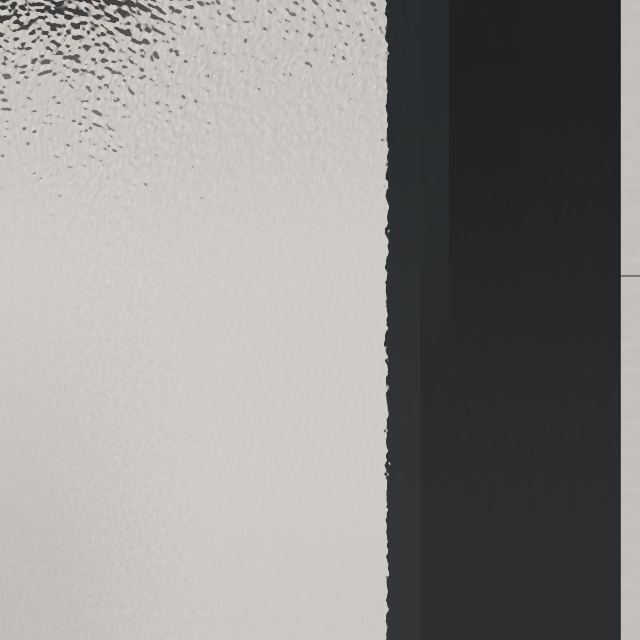
Give the GLSL for this background, as a three.js fragment shader.

```glsl
// Pebbled glass pane with dark refracted specks, beside a charcoal frame and a pale wall.
varying vec2 vUv;

// Layout, in canvas units
const float GLASS_EDGE = 0.6045;
const float BEVEL_LOW = 0.657;
const float BEVEL_HIGH = 0.701;
const float FRAME_EDGE = 0.970;
const float SEAM_Y = 0.569;
const float SOFT = 0.0012;

// Pebble texture
const vec2 PEBBLE_SCALE = vec2(88.0, 104.0);
const vec2 GRAIN_SCALE = vec2(165.0, 120.0);
const float SPECK_FALLOFF = 3.3;
const float SPECK_SOFT = 0.34;
const float EDGE_WOBBLE = 0.0038;

// Colours
const vec3 GLASS_LIGHT = vec3(0.812, 0.797, 0.775);
const vec3 GLASS_SHADE = vec3(0.755, 0.742, 0.730);
const vec3 SPECK_GREY = vec3(0.44, 0.43, 0.42);
const vec3 SPECK_DARK = vec3(0.17, 0.17, 0.17);
const vec3 BEVEL_TOP = vec3(0.163, 0.175, 0.182);
const vec3 BEVEL_BOTTOM = vec3(0.202, 0.207, 0.212);
const vec3 PANEL_TOP = vec3(0.125, 0.130, 0.137);
const vec3 PANEL_BOTTOM = vec3(0.174, 0.180, 0.187);
const vec3 WALL = vec3(0.775, 0.752, 0.733);
const vec3 SEAM = vec3(0.42, 0.41, 0.40);

vec3 hash3(vec2 p) {
  vec3 q = vec3(dot(p, vec2(127.1, 311.7)), dot(p, vec2(269.5, 183.3)), dot(p, vec2(419.2, 371.9)));
  return fract(sin(q) * 43758.55);
}

// Slope of a surface of round bumps and dents, one per cell
vec2 pebbleSlope(vec2 p) {
  vec2 cell = floor(p);
  vec2 slope = vec2(0.0);
  for (int j = -1; j <= 1; j++) {
    for (int i = -1; i <= 1; i++) {
      vec2 id = cell + vec2(float(i), float(j));
      vec3 h = hash3(id);
      vec2 d = p - id - h.xy;
      slope -= d * (h.z * 2.0 - 1.0) * exp(-5.0 * dot(d, d));
    }
  }
  return slope * 5.0;
}

// Layered sines bend the pebble rows
vec2 warp(vec2 p) {
  return p + 0.006 * sin(p.yx * vec2(31.0, 23.0) + vec2(0.4, 1.9))
           + 0.002 * sin(p.yx * vec2(87.0, 71.0) + p * 40.0);
}

float band(float x, float edge) {
  return smoothstep(edge - SOFT, edge + SOFT, x);
}

vec3 glassColor(vec2 uv) {
  // Broad light and shade
  float leftShade = (1.0 - smoothstep(0.0, 0.34, uv.x)) * (1.0 - smoothstep(0.1, 0.62, uv.y));
  float topShade = smoothstep(0.55, 1.0, uv.y) * 0.65;
  float bottomShade = (1.0 - smoothstep(0.0, 0.3, uv.y)) * 0.2;
  vec3 col = mix(GLASS_LIGHT, GLASS_SHADE, clamp(leftShade * 0.8 + topShade + bottomShade, 0.0, 1.0));

  // Relief, strongest near the top and along a vertical streak
  vec2 p = warp(uv);
  vec2 coarse = pebbleSlope(p * PEBBLE_SCALE);
  vec2 fine = pebbleSlope(p * GRAIN_SCALE + 17.0);
  vec2 tilt = normalize(mix(vec2(0.25, 1.0), vec2(0.75, 0.65), smoothstep(0.08, 0.4, uv.x)));
  float relief = dot(coarse, tilt) * 0.85 + dot(fine, tilt) * 0.4;
  float streak = exp(-pow((uv.x - 0.2) / 0.13, 2.0));
  float strength = 0.008 + 0.014 * streak + 0.055 * smoothstep(0.55, 1.0, uv.y);
  col += strength * (fine.x * 0.8 - relief * 0.6);

  // Steep slopes refract the dark area above the pane
  float depth = 1.0 - uv.y;
  float drift = 0.07 * sin(uv.x * 19.0 + 0.8) + 0.05 * sin(uv.x * 43.0 + uv.y * 21.0);
  float threshold = -0.22 + SPECK_FALLOFF * depth + 0.50 * smoothstep(0.1, 0.4, uv.x) + drift;
  float speck = smoothstep(threshold, threshold + SPECK_SOFT, relief);
  float darkness = (1.0 - smoothstep(0.0, 0.16, depth)) * (1.0 - smoothstep(0.12, 0.38, uv.x));
  float opacity = 0.9 * (1.0 - smoothstep(0.24, 0.36, depth));
  return mix(col, mix(SPECK_GREY, SPECK_DARK, darkness), speck * opacity);
}

vec3 frameColor(vec2 uv) {
  vec3 bevel = mix(BEVEL_BOTTOM, BEVEL_TOP, smoothstep(0.0, 1.0, uv.y));
  vec3 panel = mix(PANEL_BOTTOM, PANEL_TOP, smoothstep(0.15, 0.95, uv.y));
  panel += 0.004 * band(uv.x, 0.814) * smoothstep(0.4, 0.8, uv.y);

  // The bevel narrows towards the bottom
  float upper = smoothstep(0.36, 0.68, uv.y);
  vec3 inner = mix(panel, bevel - 0.004, upper);
  vec3 col = mix(bevel, inner, band(uv.x, BEVEL_LOW));
  col = mix(col, panel, band(uv.x, BEVEL_HIGH));
  col -= 0.02 * smoothstep(0.963, FRAME_EDGE, uv.x);
  return col + 0.002 * pebbleSlope(uv * vec2(60.0, 35.0)).x;
}

vec3 wallColor(vec2 uv) {
  vec3 col = WALL + 0.012 * pebbleSlope(vec2(uv.x * 30.0 + uv.y * 12.0, uv.y * 55.0)).y;
  float seam = 1.0 - smoothstep(0.0007, 0.0024, abs(uv.y - SEAM_Y));
  return mix(col, SEAM, seam * 0.9);
}

void main() {
  // Ragged joint between glass and frame
  float ragged = pebbleSlope(vec2(vUv.x * 90.0, vUv.y * 75.0)).x
               + 0.5 * pebbleSlope(vec2(vUv.x * 120.0, vUv.y * 170.0) + 9.0).x;
  float edge = GLASS_EDGE + EDGE_WOBBLE * ragged;
  vec3 col = mix(glassColor(vUv), frameColor(vUv), band(vUv.x, edge));
  col = mix(col, wallColor(vUv), band(vUv.x, FRAME_EDGE));
  gl_FragColor = vec4(col, 1.0);
}
```
